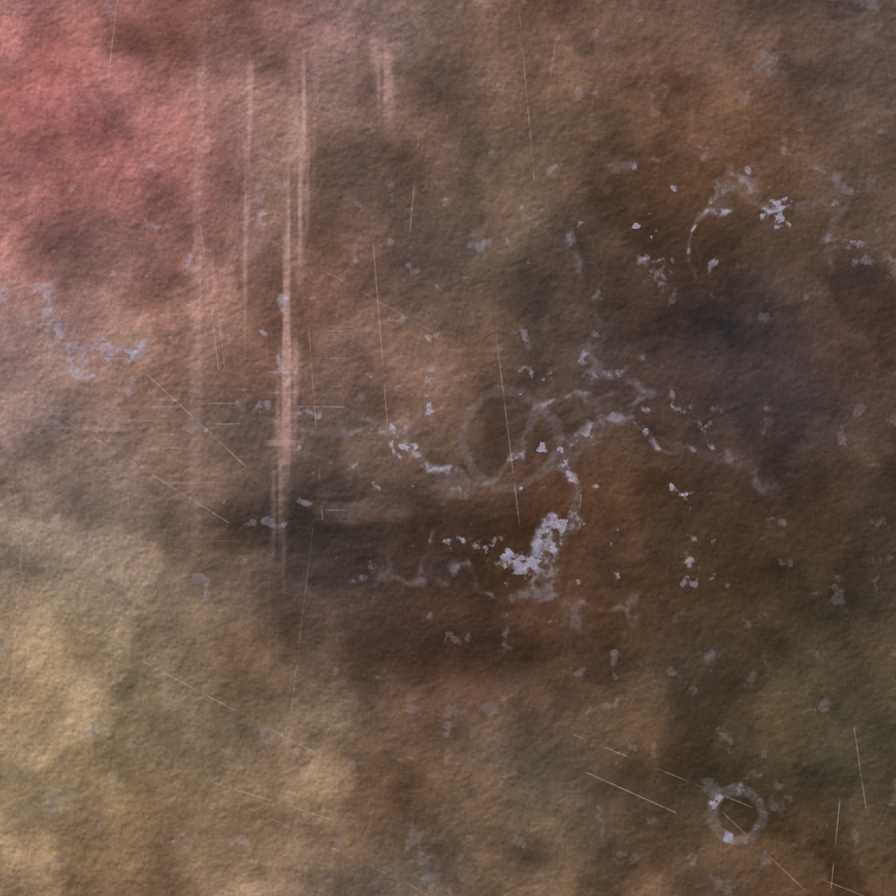
This texture is drawn by a WebGL 2 fragment shader. Its source:

```glsl
#version 300 es
precision highp float;
// Weathered plaster wall: stained washes, gritty relief, worn streaks, scratches and pale flakes.
uniform vec2 u_resolution;
out vec4 fragColor;

const vec3 UMBER = vec3(0.335, 0.258, 0.208);
const vec3 MAUVE = vec3(0.53, 0.43, 0.41);
const vec3 ROSE = vec3(0.62, 0.39, 0.38);
const vec3 OLIVE = vec3(0.57, 0.49, 0.38);
const vec3 OCHRE = vec3(0.45, 0.345, 0.25);
const vec3 PLUM = vec3(0.25, 0.195, 0.19);
const vec3 RUST = vec3(0.29, 0.20, 0.16);
const vec3 MOSS = vec3(0.28, 0.24, 0.165);
const vec3 CHALK = vec3(0.69, 0.59, 0.58);
const vec3 FLAKE = vec3(0.66, 0.64, 0.73);

float hash(vec2 p) {
  vec3 q = fract(p.xyx * vec3(0.1031, 0.1030, 0.0973));
  q += dot(q, q.yzx + 33.33);
  return fract((q.x + q.y) * q.z);
}

float noise(vec2 p) {
  vec2 i = floor(p), f = fract(p);
  f = f * f * (3.0 - 2.0 * f);
  float low = mix(hash(i), hash(i + vec2(1, 0)), f.x);
  float high = mix(hash(i + vec2(0, 1)), hash(i + vec2(1, 1)), f.x);
  return mix(low, high, f.y);
}

float fbm(vec2 p) {
  float sum = 0.0, gain = 0.5;
  for (int i = 0; i < 5; i++) {
    sum += gain * noise(p);
    p = mat2(1.6, 1.2, -1.2, 1.6) * p + 17.3;
    gain *= 0.5;
  }
  return sum / 0.97;
}

// Soft elliptical falloff, 1 at the centre.
float blob(vec2 p, vec2 centre, vec2 radius) {
  vec2 d = (p - centre) / radius;
  return exp(-dot(d, d));
}

// Surface height of the coarse plaster, grains leaning diagonally.
float height(vec2 p) {
  vec2 q = vec2(p.x + 0.5 * p.y, p.y - 0.4 * p.x);
  return noise(q * vec2(95.0, 125.0)) + 0.7 * noise(q * vec2(200.0, 250.0) + 9.0) + 0.7 * noise(p * 40.0);
}

// Leaning vertical rub mark, broken up along its length.
float streak(vec2 p, vec2 top, float len, float lean, float width) {
  float t = (top.y - p.y) / len;
  float x = abs(p.x - top.x + lean * t + 0.004 * (noise(p * 30.0) - 0.5));
  float ends = smoothstep(-0.03, 0.08, t) * (1.0 - smoothstep(0.4, 1.0, t));
  float fibres = smoothstep(0.2, 0.75, noise(p * vec2(230.0, 9.0)) * 0.6 + fbm(p * vec2(60.0, 25.0)) * 0.5);
  return ends * fibres * (1.0 - smoothstep(0.3, 1.0, x / (width * (1.0 - 0.45 * t))));
}

float segment(vec2 p, vec2 a, vec2 b, float width, float pixel) {
  vec2 d = b - a;
  float t = clamp(dot(p - a, d) / dot(d, d), 0.0, 1.0);
  return 1.0 - smoothstep(width, width + 1.2 * pixel, length(p - a - d * t));
}

// Thin random scratches, half upright and half slanted.
float scratches(vec2 p, float pixel) {
  float sum = 0.0;
  for (int i = 0; i < 26; i++) {
    float k = float(i);
    vec2 start = vec2(hash(vec2(k, 3.0)), hash(vec2(k, 8.0)));
    float angle = mod(k, 2.0) < 0.5 ? 1.57 + 0.3 * (hash(vec2(k, 5.0)) - 0.5) : -0.3 - 0.5 * hash(vec2(k, 6.0));
    float len = 0.07 + 0.2 * hash(vec2(k, 11.0));
    vec2 end = start + len * vec2(cos(angle), sin(angle));
    sum += segment(p, start, end, 0.0002, pixel) * (0.25 + 0.55 * hash(vec2(k, 13.0)));
  }
  return min(sum, 1.0) * smoothstep(0.2, 0.6, noise(p * 45.0));
}

// Rough circular mark.
float ring(vec2 p, vec2 centre, float radius, float width) {
  float wobble = 0.35 * radius * (fbm(p * 35.0) - 0.5);
  return 1.0 - smoothstep(0.3, 1.0, abs(length(p - centre) - radius + wobble) / width);
}

vec3 washes(vec2 p) {
  vec3 c = mix(MAUVE, UMBER, smoothstep(0.14, 0.68, p.x));
  c = mix(c, OCHRE, 0.55 * blob(p, vec2(0.55, 0.9), vec2(0.2, 0.18)));
  c = mix(c, MAUVE * 0.87, 0.55 * blob(p, vec2(0.8, 1.0), vec2(0.45, 0.18)));
  c = mix(c, ROSE, blob(p, vec2(0.04, 0.87), vec2(0.24, 0.22)));
  c = mix(c, OLIVE, blob(p, vec2(0.12, 0.13), vec2(0.3, 0.3)));
  c = mix(c, PLUM, 0.85 * blob(p, vec2(0.81, 0.56), vec2(0.22, 0.13)));
  c = mix(c, RUST, 0.85 * blob(p, vec2(0.47, 0.34), vec2(0.2, 0.11)));
  c = mix(c, MOSS, 0.8 * blob(p, vec2(0.98, 0.2), vec2(0.28, 0.2)));
  return mix(c, OCHRE, 0.65 * blob(p, vec2(0.58, 0.08), vec2(0.2, 0.13)));
}

void main() {
  vec2 p = gl_FragCoord.xy / u_resolution;
  float pixel = 1.0 / min(u_resolution.x, u_resolution.y);

  // Stained ground with cloudy mottling.
  vec2 warp = vec2(fbm(p * 6.0), fbm(p * 6.0 + 40.0)) - 0.5;
  vec3 color = washes(p + 0.22 * warp);
  float blotch = smoothstep(0.4, 0.62, fbm(p * 9.0 + warp * 2.0 + 5.0));
  color *= 0.89 + 0.2 * blotch + 0.55 * (fbm(p * 22.0) - 0.5);
  color += vec3(0.05, 0.0, -0.035) * (fbm(p * 5.0 + 70.0) - 0.5) * 2.0;

  // Horizontal grime band and pale scuffs.
  float band = blob(p, vec2(0.36, 0.42), vec2(0.16, 0.045));
  color *= 1.0 - 0.35 * band * smoothstep(0.35, 0.6, fbm(p * vec2(10.0, 35.0)));
  float scuff = smoothstep(0.78, 0.95, noise(p * vec2(16.0, 260.0))) * smoothstep(0.45, 0.65, fbm(p * 8.0 + 3.0));
  color = mix(color, CHALK, 0.45 * scuff * blob(p, vec2(0.28, 0.55), vec2(0.3, 0.2)));

  // Rubbed streaks.
  float rub = streak(p, vec2(0.342, 0.95), 0.75, 0.042, 0.021);
  rub += 0.8 * streak(p, vec2(0.278, 0.94), 0.42, 0.008, 0.008);
  rub += 0.45 * streak(p, vec2(0.225, 0.99), 0.75, 0.01, 0.014);
  rub += 0.8 * streak(p, vec2(0.425, 0.96), 0.13, -0.01, 0.018);
  color = mix(color, CHALK + vec3(0.05, 0.0, -0.02), min(0.8 * rub, 0.85));

  // Pale mineral veins, crumbs and ring marks.
  float vein = 1.0 - smoothstep(0.0, 0.045, abs(fbm(p * 7.0 + warp + 21.0) - 0.5));
  float patches = blob(p, vec2(0.67, 0.44), vec2(0.14, 0.1)) + blob(p, vec2(0.78, 0.76), vec2(0.18, 0.05));
  patches += 0.7 * blob(p, vec2(0.15, 0.65), vec2(0.18, 0.06)) + 0.6 * blob(p, vec2(0.48, 0.5), vec2(0.18, 0.14));
  float crumbs = smoothstep(0.48, 0.72, fbm(p * 75.0));
  float flakes = vein * patches * (0.2 + 0.9 * crumbs);
  flakes += smoothstep(0.7, 0.8, fbm(p * 48.0 + 8.0)) * (0.2 + patches);
  flakes += ring(p, vec2(0.823, 0.09), 0.028, 0.009) * (0.2 + 0.9 * crumbs);
  flakes += 0.16 * ring(p, vec2(0.57, 0.51), 0.052, 0.008);
  color = mix(color, FLAKE, clamp(flakes, 0.0, 0.8));
  color = mix(color, CHALK, 0.6 * scratches(p, pixel));

  // Side-lit relief and fine grit.
  float relief = height(p) - height(p + vec2(0.0016, -0.0022));
  color *= 1.0 + 0.2 * relief + 0.12 * (noise(p * 420.0) - 0.5);
  fragColor = vec4(clamp(color, 0.0, 1.0), 1.0);
}
```
